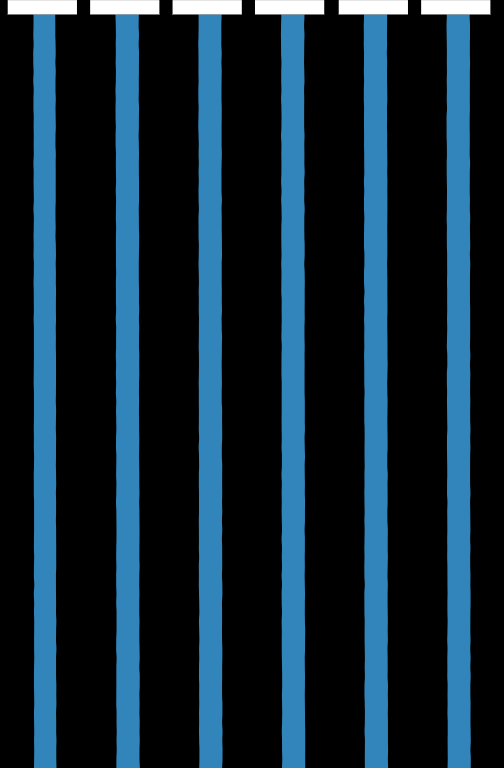
Reproduce this pattern procedurally as a Shadertoy shader.

```glsl
// Six slim blue vertical stripes on black, each topped by a wide white bar.

const float COUNT = 6.0;
const float PITCH = 0.1642;          // lengths are fractions of the canvas width
const float STRIPE_START = 0.0899;   // first stripe centre at the bottom
const float STRIPE_LEAN = 0.0018;    // leftward drift from bottom to top
const float STRIPE_WIDTH = 0.0458;
const float CAP_START = 0.0840;
const float CAP_PITCH = 0.16354;
const float CAP_WIDTH = 0.1374;
const float CAP_HEIGHT = 0.0287;

const vec3 BLACK = vec3(0.0);
const vec3 BLUE = vec3(0.196, 0.522, 0.729);
const vec3 WHITE = vec3(1.0);

float hash(vec2 p) {
    return fract(sin(dot(p, vec2(127.1, 311.7))) * 43758.5453);
}

// Smooth noise along one edge, in -1..1
float edgeNoise(float t, float seed) {
    float cell = floor(t);
    float blend = smoothstep(0.0, 1.0, fract(t));
    return 2.0 * mix(hash(vec2(cell, seed)), hash(vec2(cell + 1.0, seed)), blend) - 1.0;
}

// Antialiased coverage of the inside of a signed distance
float coverage(float dist, float pixel) {
    return clamp(0.5 - dist / pixel, 0.0, 1.0);
}

float stripeDistance(vec2 p, float id, float height) {
    float centre = STRIPE_START + id * PITCH - STRIPE_LEAN * p.y / height;
    float width = STRIPE_WIDTH - 0.002 * (1.0 - step(0.5, id));
    float offset = p.x - centre;
    float side = step(0.0, offset);
    float wear = 0.0005 * edgeNoise(p.y * 55.0, id * 2.0 + side);
    return abs(offset) - 0.5 * width + wear;
}

float capDistance(vec2 p, float id, float height) {
    // The last two bars sit slightly further right
    float centre = CAP_START + id * CAP_PITCH + 0.0026 * step(3.5, id);
    float across = abs(p.x - centre) - 0.5 * CAP_WIDTH;
    return max(across, height - CAP_HEIGHT - p.y);
}

void mainImage(out vec4 fragColor, in vec2 fragCoord) {
    float pixel = 1.0 / iResolution.x;
    vec2 p = fragCoord * pixel;
    float height = iResolution.y * pixel;
    float id = clamp(floor(p.x / PITCH), 0.0, COUNT - 1.0);

    // Stripes stop at the underside of the bars
    float stripe = max(stripeDistance(p, id, height), p.y - height + CAP_HEIGHT);
    vec3 color = mix(BLACK, BLUE, coverage(stripe, pixel));

    // White bars with a faint grey upper rim
    float rim = coverage(height - p.y - 0.001, pixel);
    vec3 capColor = WHITE * (1.0 - 0.2 * rim);
    color = mix(color, capColor, coverage(capDistance(p, id, height), pixel));

    fragColor = vec4(color, 1.0);
}
```
